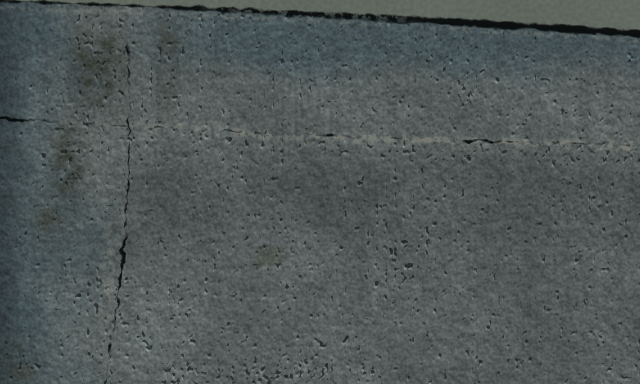
Give the GLSL for this texture, as a WebGL 1 fragment shader.

```glsl
precision highp float;
uniform vec2 u_resolution;

#define BASE vec3(0.342, 0.371, 0.367)
#define BLUE vec3(0.240, 0.300, 0.322)
#define SLAB vec3(0.375, 0.408, 0.372)
#define STAIN vec3(0.205, 0.220, 0.195)
#define PALE vec3(0.500, 0.505, 0.470)
#define DARK vec3(0.025, 0.035, 0.037)
#define GRAIN 0.14
#define RELIEF 0.30
#define PIT_LEVEL 0.64
#define PIT_DEPTH 0.66
#define CRACK_WOBBLE 0.009

float hash(vec2 p) {
  return fract(sin(dot(p, vec2(127.1, 311.7))) * 43758.5);
}

vec2 gradient(vec2 cell) {
  float a = 6.2832 * hash(cell);
  return vec2(cos(a), sin(a));
}

float noise(vec2 p) {
  vec2 i = floor(p), f = fract(p);
  vec2 w = f * f * f * (f * (f * 6.0 - 15.0) + 10.0);
  vec2 e = vec2(1.0, 0.0);
  float a = dot(gradient(i), f);
  float b = dot(gradient(i + e.xy), f - e.xy);
  float c = dot(gradient(i + e.yx), f - e.yx);
  float d = dot(gradient(i + e.xx), f - e.xx);
  return 1.4 * mix(mix(a, b, w.x), mix(c, d, w.x), w.y);
}

float fbm(vec2 p) {
  float sum = 0.0, amp = 0.5;
  for (int i = 0; i < 4; i++) {
    sum += amp * noise(p);
    p = mat2(0.8, 0.6, -0.6, 0.8) * p * 2.03 + 17.3;
    amp *= 0.5;
  }
  return sum;
}

float blob(vec2 uv, vec2 center, vec2 radius) {
  vec2 d = (uv - center) / radius;
  return exp(-dot(d, d));
}

// 1 between a and b, with soft ends
float span(float x, float a, float b, float soft) {
  return smoothstep(a - soft, a + soft, x) * (1.0 - smoothstep(b - soft, b + soft, x));
}

float line(float dist, float halfWidth, float px) {
  return 1.0 - smoothstep(halfWidth - px, halfWidth + px, abs(dist));
}

// Ragged pits: peaks of layered noise, more of them where worn is high
float pits(vec2 p, float worn) {
  vec2 q = mat2(0.8, 0.6, -0.6, 0.8) * p;
  float height = noise(q * 47.0 + 5.0) + 0.55 * noise(q * 96.0);
  float fine = noise(p * 85.0 + 31.0) + 0.35 * noise(q * 30.0);
  float level = PIT_LEVEL - 0.3 * worn;
  return max(smoothstep(level, level + 0.42, height),
             0.9 * smoothstep(level - 0.12, level + 0.22, fine));
}

void main() {
  vec2 uv = gl_FragCoord.xy / u_resolution;
  vec2 p = gl_FragCoord.xy / u_resolution.y;
  float px = 1.0 / u_resolution.y;
  float broad = fbm(p * 4.0), rough = fbm(p * 22.0);
  float wobble = CRACK_WOBBLE * fbm(p * 30.0 + 4.0);

  // Signed distances to the slab joint and the two cracks
  float joint = uv.y - (0.998 - 0.058 * uv.x - 0.028 * uv.x * uv.x) + 0.3 * wobble;
  float across = uv.y - (0.692 - 0.105 * uv.x + 0.035 * uv.x * uv.x) + wobble;
  float down = (uv.x - (0.163 + 0.115 * uv.y - 0.084 * uv.y * uv.y)) * 1.66 + 1.6 * wobble;

  // Broad colour zones
  vec3 col = BASE * (1.0 + 0.2 * broad);
  col *= 1.0 - 0.12 * span(uv.y, 0.38, 0.58, 0.07) * smoothstep(0.15, 0.3, uv.x);
  col *= 1.0 - 0.08 * blob(uv, vec2(0.85, 0.1), vec2(0.3, 0.2));
  float leftBlue = 1.0 - smoothstep(0.0, 0.2, uv.x + 0.14 * broad);
  float topBlue = span(uv.y + 0.08 * broad, 0.82, 1.0, 0.05) * smoothstep(0.12, 0.4, uv.x);
  col = mix(col, BLUE, max(0.75 * leftBlue, 0.68 * topBlue));
  col *= 1.0 - 0.22 * (1.0 - smoothstep(0.0, 0.05, uv.x));

  // Brown stains, vertical streaks and the small olive patch
  float stain = blob(uv, vec2(0.155, 0.82), vec2(0.04, 0.11));
  stain += 0.7 * blob(uv, vec2(0.262, 0.83), vec2(0.018, 0.12));
  stain += 0.8 * blob(uv, vec2(0.108, 0.58), vec2(0.026, 0.1));
  stain += 0.5 * blob(uv, vec2(0.075, 0.42), vec2(0.025, 0.07));
  stain += 0.6 * blob(uv, vec2(0.03, 0.05), vec2(0.03, 0.06));
  col = mix(col, STAIN, clamp(stain * (0.7 + 2.0 * rough), 0.0, 0.85));
  col *= 1.0 + 0.04 * noise(vec2(p.x * 28.0, p.y * 2.5));
  vec2 patchBox = abs(uv - vec2(0.422, 0.333)) - vec2(0.019, 0.026);
  float olive = 1.0 - smoothstep(-0.006, 0.006, max(patchBox.x, patchBox.y) + 0.012 * rough);
  col = mix(col, vec3(0.27, 0.295, 0.265), 0.65 * olive);

  // Surface grain, lit from above
  float relief = fbm(p * 48.0) - fbm(p * 48.0 + vec2(0.1, 0.25));
  float grain = noise(p * 120.0) + 0.7 * noise(p * 64.0);
  col *= 1.0 + RELIEF * relief + GRAIN * grain + 0.16 * rough;

  // Pits gather in worn clusters; each has a lit lower rim
  float worn = blob(uv, vec2(0.42, 0.02), vec2(0.14, 0.05));
  worn += 0.8 * blob(uv, vec2(0.62, 0.33), vec2(0.07, 0.07));
  worn += 0.8 * blob(uv, vec2(0.73, 0.75), vec2(0.025, 0.07));
  worn += 0.7 * blob(uv, vec2(0.32, 0.34), vec2(0.025, 0.04));
  worn += 0.8 * blob(uv, vec2(0.15, 0.25), vec2(0.035, 0.07));
  worn += 0.5 * blob(uv, vec2(0.55, 0.5), vec2(0.025, 0.07));
  worn += 0.7 * stain + 0.6 * span(across, -0.05, -0.005, 0.015) * smoothstep(0.2, 0.4, uv.x);
  worn = clamp(worn + 0.6 * broad + 0.4 * rough, -0.4, 1.0);
  worn -= 0.4 * leftBlue * (1.0 - min(stain, 1.0));
  float pit = pits(p, worn);
  float rim = pits(p + vec2(0.002, 0.007), worn);
  col *= 1.0 + 0.27 * rim * (1.0 - pit);
  col = mix(col, DARK * 2.2, PIT_DEPTH * pit);

  // Pale crumbled edges beside the cracks
  float crumbs = smoothstep(-0.12, 0.24, fbm(p * 48.0 + 7.0));
  float paleAcross = exp(-pow((across + 0.003) / 0.014, 2.0)) * smoothstep(0.12, 0.28, uv.x);
  float paleDown = exp(-pow((down + 0.025) / 0.03, 2.0)) * span(uv.y, 0.12, 0.46, 0.08);
  col = mix(col, PALE, crumbs * (0.78 * paleAcross + 0.4 * paleDown));

  // Dark cracks, broken and uneven along their length
  float flaw = noise(vec2(p.x * 34.0, 2.5)) + 0.5 * noise(vec2(p.x * 83.0, 7.5));
  float open = 0.75 * span(uv.x, -0.1, 0.09, 0.02) + 0.6 * span(uv.x, 0.48, 0.55, 0.015);
  open += 1.1 * span(uv.x, 0.73, 0.795, 0.008) + 0.4 * smoothstep(0.1, 0.5, flaw);
  open *= 0.75 + 0.7 * flaw;
  col = mix(col, DARK, clamp(open, 0.0, 0.92) * line(across, 0.001 + 0.0024 * open, px));
  float chip = noise(vec2(p.y * 31.0, 4.5)) + 0.6 * noise(vec2(p.y * 77.0, 9.5));
  float gape = span(uv.y, 0.2, 0.4, 0.05);
  float reach = 0.35 + 0.4 * span(uv.y, 0.2, 0.66, 0.06) + 0.6 * chip;
  reach *= 1.0 - smoothstep(0.86, 0.94, uv.y);
  float width = 0.0011 + 0.002 * gape + 0.0018 * chip;
  col = mix(col, DARK, clamp(reach, 0.0, 0.9) * line(down, width, px));

  // Upper slab and its deep joint, with grit caught in the gap
  vec3 slab = SLAB * (1.0 + 0.06 * broad + 0.07 * noise(p * 90.0));
  col = mix(col, slab, smoothstep(-px, px, joint));
  col = mix(col, PALE, 0.4 * crumbs * line(joint + 0.018, 0.006, 2.0 * px));
  float gap = mix(0.0025, 0.0085, smoothstep(0.15, 0.6, uv.x)) + 0.01 * rough;
  float grit = 0.55 * crumbs * span(uv.x, 0.33, 0.64, 0.04);
  col = mix(col, DARK, (0.93 - grit) * line(joint, gap, 1.5 * px));

  gl_FragColor = vec4(clamp(col, 0.0, 1.0), 1.0);
}
```
